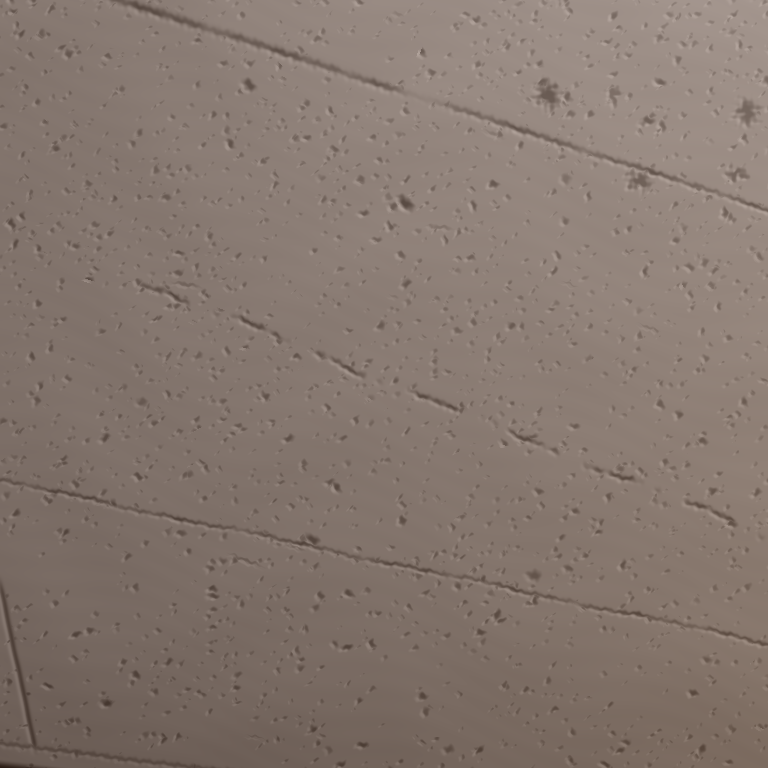
Give the GLSL for this texture, as a WebGL 2 fragment shader.

```glsl
#version 300 es
precision highp float;
// Weathered cast concrete: pitted, raking-lit surface with slanted board seams.

#define BASE_COLOR vec3(0.531, 0.476, 0.446)
#define SHADOW_TONE -0.128
#define LIGHT_TONE 0.112
#define PIT_DARKNESS 0.235
#define RIM_LIGHT 0.125
#define RIM_OFFSET vec2(0.0044, 0.0030)
#define FINE_PIT_RADIUS 0.0054
#define FINE_PIT_CHANCE 0.50
#define LARGE_PIT_RADIUS 0.023
#define BOARD_TILT -0.27

uniform vec2 u_resolution;
out vec4 fragColor;

vec3 hash3(vec2 cell) {
    vec3 h = fract(cell.xyx * vec3(0.1031, 0.1030, 0.0973));
    h += dot(h, h.yxz + 33.33);
    return fract((h.xxy + h.yzz) * h.zyx);
}

mat2 rotation(float a) {
    float c = cos(a), s = sin(a);
    return mat2(c, -s, s, c);
}

float waves(float x) {
    return sin(23.0 * x) + 0.6 * sin(61.0 * x + 1.0) + 0.4 * sin(143.0 * x + 2.0);
}

// Uneven outline for hollows and grooves
vec2 ragged(vec2 p, float amount) {
    vec2 w = sin(p.yx * 310.0 + 2.0 * sin(p * 173.0));
    return p + amount * (w + 0.6 * sin(p.yx * 690.0 + 1.7));
}

// Scattered elliptical hollows, one candidate per cell
float pits(vec2 p, float cells, float radius, float chance, float stretch, float turn) {
    vec2 home = floor(p * cells);
    float depth = 0.0;
    for (int j = -1; j <= 1; j++) {
        for (int i = -1; i <= 1; i++) {
            vec2 cell = home + vec2(i, j);
            vec3 place = hash3(cell + cells * 3.7);
            vec3 kind = hash3(cell + cells * 9.1 + 41.0);
            vec2 d = p - (cell + place.xy) / cells;
            d = rotation(BOARD_TILT + turn * (kind.x - 0.5)) * d;
            d.x /= mix(1.0, stretch, kind.y);
            float r = radius * mix(0.45, 1.0, kind.z * kind.z);
            float hollow = smoothstep(1.15, 0.2, length(d) / r);
            depth = max(depth, hollow * step(place.z, chance) * mix(0.35, 1.0, kind.y * kind.z));
        }
    }
    return depth;
}

// Soft groove through a point, wandering about a straight slope
float seam(vec2 p, vec2 start, float slope, float wobble, float width) {
    float y = start.y + slope * (p.x - start.x) + wobble * waves(p.x);
    float d = (p.y - y) / width;
    return exp(-d * d);
}

float seams(vec2 p) {
    vec2 q = ragged(p, 0.0009);
    float gap = 1.0 - 0.85 * smoothstep(0.05, 0.01, abs(p.x - 0.55));
    float top = seam(q, vec2(0.156, 1.0), -0.323, 0.0006, mix(0.0062, 0.0030, p.x));
    top *= gap * (0.62 + 0.15 * waves(p.x * 1.7));

    float broken = smoothstep(-0.8, 1.3, waves(p.x * 2.3 + 0.4)) * smoothstep(0.14, 0.22, p.x);
    float middle = 0.8 * broken * seam(q, vec2(0.18, 0.635), -0.405, 0.0030, 0.0034);

    float low = seam(q, vec2(0.0, 0.375), -0.212, 0.0014, 0.0026);
    low *= 0.5 + 0.15 * waves(p.x * 1.9 + 0.7);

    float side = seam(p.yx, vec2(0.245, 0.0), -0.209, 0.0004, 0.0032);
    side *= 0.6 * smoothstep(0.255, 0.225, p.y) * smoothstep(0.015, 0.035, p.y);
    float foot = 0.35 * seam(q, vec2(0.0, 0.032), -0.12, 0.0006, 0.003);
    return max(max(max(top, middle), low), max(side, foot));
}

float relief(vec2 p) {
    vec2 q = ragged(p, 0.0011);
    float patches = 0.5 + 0.25 * sin(17.0 * p.x + 3.0 * sin(8.0 * p.y)) + 0.25 * sin(21.0 * p.y - 6.0 * p.x);
    float nearSeam = seam(p, vec2(0.18, 0.635), -0.405, 0.0, 0.03);
    float density = FINE_PIT_CHANCE * (0.4 + 0.7 * patches + 0.35 * p.y) + 0.2 * nearSeam;
    float corner = smoothstep(0.45, 0.75, p.x) * smoothstep(0.62, 0.85, p.y);

    float depth = 0.75 * pits(q, 43.0, FINE_PIT_RADIUS, density, 1.8, 3.0);
    depth = max(depth, 0.55 * pits(q, 67.0, FINE_PIT_RADIUS * 0.75, density * 0.7, 1.5, 6.0));
    depth = max(depth, pits(q, 15.0, FINE_PIT_RADIUS * 1.6, 0.22 + 0.3 * nearSeam, 1.9, 2.0));
    depth = max(depth, 0.45 * pits(q, 8.0, 0.0035, 0.25, 10.0, 0.3));
    depth = max(depth, 1.3 * pits(ragged(p, 0.0036), 9.0, LARGE_PIT_RADIUS, 0.4 * corner, 1.5, 3.0));
    return max(depth, seams(p));
}

void main() {
    vec2 p = gl_FragCoord.xy / u_resolution;

    // Broad illumination, dimmer toward the left corners
    float lit = 0.11 + 0.60 * p.y + 0.27 * p.x;
    float tone = mix(SHADOW_TONE, LIGHT_TONE, lit);
    tone -= 0.05 * exp(-7.0 * dot(p - vec2(0.0, 1.0), p - vec2(0.0, 1.0)));
    tone -= 0.02 * smoothstep(0.2, 0.0, p.y);

    // Faint stains and streaks along the boards
    vec2 board = rotation(BOARD_TILT) * p;
    tone += 0.006 * sin(board.y * 31.0 + 2.0 * sin(board.x * 13.0)) * sin(board.x * 11.0 + 1.5);
    tone += 0.003 * sin(board.y * 197.0 + 3.0 * sin(board.x * 17.0 + board.y * 11.0));

    // Hollow shadows and lit rims
    float depth = relief(p);
    float rim = max(relief(p + RIM_OFFSET) - depth, 0.0);
    tone += RIM_LIGHT * rim - PIT_DARKNESS * depth;

    // Dark wedge under the foot seam and warm lower right
    tone -= 0.25 * smoothstep(0.012, 0.0, p.y + 0.12 * p.x);
    vec3 color = BASE_COLOR + tone;
    color += vec3(0.014, 0.002, -0.014) * p.x * p.x * (1.0 - p.y);
    fragColor = vec4(clamp(color, 0.0, 1.0), 1.0);
}
```
